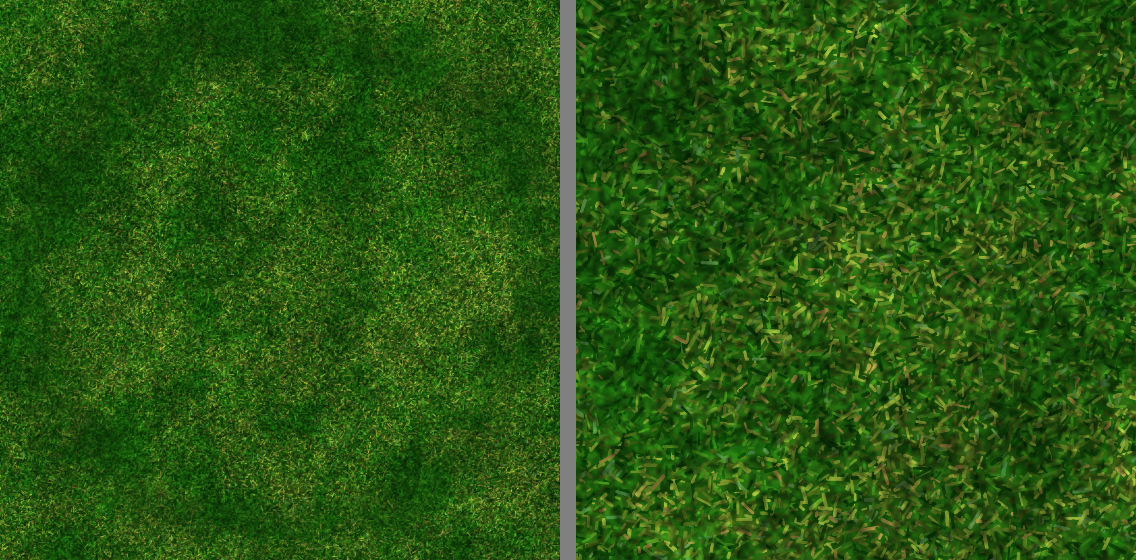
Left, the full canvas; right, a detail of the centre.
Reproduce this texture procedurally as a Shadertoy shader.

```glsl
// Mown lawn seen from above: short blades scattered in several jittered grids
// over a grainy undercoat. Slow noise sets where the turf is lush or dry,
// and a soft, broken ring of darker lush grass runs around the middle.

const vec3 SHADE = vec3(0.025, 0.20, 0.01);
const vec3 TURF  = vec3(0.085, 0.315, 0.04);
const vec3 LEAF  = vec3(0.23, 0.47, 0.09);
const vec3 OLIVE = vec3(0.18, 0.28, 0.05);
const vec3 STRAW = vec3(0.53, 0.60, 0.20);
const vec3 TAN   = vec3(0.64, 0.47, 0.26);
const vec3 DEW   = vec3(0.27, 0.46, 0.27);

const int LAYERS = 6;
const float BLADE_CELLS = 105.0;   // blade grid cells across the canvas

// Three random values from a cell position, without sine.
vec3 hash3(vec2 p) {
    vec3 q = fract(p.xyx * vec3(0.1031, 0.1030, 0.0973));
    q += dot(q, q.yxz + 33.33);
    return fract((q.xxy + q.yzz) * q.zyx);
}

float valueNoise(vec2 p) {
    vec2 cell = floor(p), f = fract(p);
    f = f * f * (3.0 - 2.0 * f);
    float low  = mix(hash3(cell).x, hash3(cell + vec2(1, 0)).x, f.x);
    float high = mix(hash3(cell + vec2(0, 1)).x, hash3(cell + vec2(1, 1)).x, f.x);
    return mix(low, high, f.y);
}

float fbm(vec2 p) {
    float sum = 0.0, amplitude = 0.5;
    for (int i = 0; i < 4; i++) {
        sum += amplitude * valueNoise(p);
        p = mat2(1.6, 1.2, -1.2, 1.6) * p + 17.3;
        amplitude *= 0.7;
    }
    return sum / 1.267;
}

// Soft band of lush turf with a wavering radius and uneven strength.
float lushRing(vec2 uv) {
    float radius = length(uv - 0.5) + 0.16 * (fbm(uv * 5.0 + 40.0) - 0.5);
    float offset = (radius - 0.46) / 0.06;
    float strength = mix(0.4, 1.0, valueNoise(uv * 4.0 + 23.0));
    return strength * exp(-offset * offset);
}

float drynessAt(vec2 uv, float ring) {
    float patches = fbm(uv * 8.0 + 8.0) - 0.5;
    float tufts = valueNoise(uv * 42.0 + 90.0) - 0.5;
    float slope = dot(uv - 0.5, vec2(0.16, -0.16));
    return clamp(0.44 + 1.6 * patches + 0.45 * tufts + slope - 0.28 * ring, 0.03, 0.97);
}

vec3 grassColor(float tone, float straw) {
    vec3 green = mix(SHADE, TURF, smoothstep(0.0, 0.4, tone));
    green = mix(green, LEAF, smoothstep(0.35, 0.95, tone));
    return mix(green, mix(OLIVE, STRAW, tone), straw);
}

// Distance from p to a segment centred on the origin.
float segmentDistance(vec2 p, vec2 direction, float halfLength) {
    float along = clamp(dot(p, direction), -halfLength, halfLength);
    return length(p - direction * along);
}

// Paints one grid of blades over the given colour.
vec3 paintBlades(vec3 color, vec2 p, float seed, float dryness, float opacity, float blur) {
    vec2 home = floor(p);
    for (int y = -1; y <= 1; y++)
    for (int x = -1; x <= 1; x++) {
        vec2 cell = home + vec2(x, y);
        vec3 place = hash3(cell + seed);
        vec3 kind = hash3(cell + seed + 211.7);
        float angle = 0.5 + 2.8 * (place.z - 0.5);
        vec2 direction = vec2(cos(angle), sin(angle));
        float d = segmentDistance(p - cell - place.xy, direction, mix(0.12, 0.6, kind.z * kind.z));
        float width = mix(0.07, 0.15, fract(kind.z * 7.0));
        float mask = 1.0 - smoothstep(width - blur, width + blur, d);

        float tone = pow(kind.x, 1.4) * mix(0.72, 1.15, dryness);
        float straw = smoothstep(-0.1, 0.25, dryness - kind.y);
        vec3 blade = grassColor(tone, straw);
        float rare = fract(kind.x * 13.0 + kind.y * 5.0);
        blade = mix(blade, TAN, 0.65 * step(1.0 - 0.05 * dryness, rare));
        blade = mix(blade, DEW, 0.7 * step(rare, 0.07 * dryness));
        color = mix(color, blade, mask * opacity);
    }
    return color;
}

void mainImage(out vec4 fragColor, in vec2 fragCoord) {
    vec2 uv = fragCoord / iResolution.y;
    float ring = lushRing(uv);
    float dryness = drynessAt(uv, ring);

    // Undercoat
    float underTone = 0.1 + 0.4 * valueNoise(uv * 170.0);
    vec3 color = grassColor(underTone, 0.6 * dryness * valueNoise(uv * 90.0 + 31.0));

    // Blades, fainter within the ring
    float blur = 0.6 * BLADE_CELLS / iResolution.y;
    float opacity = mix(0.92, 0.6, ring);
    for (int i = 0; i < LAYERS; i++) {
        float turn = 0.35 * float(i) - 0.9;
        vec2 shift = vec2(0.37, 0.61) * float(i);
        vec2 p = uv * BLADE_CELLS * (1.0 + 0.05 * float(i)) + shift;
        p += 0.4 * turn * vec2(valueNoise(uv * 20.0), valueNoise(uv * 20.0 + 7.0));
        color = paintBlades(color, p, 57.0 * float(i) + 300.0, dryness, opacity, blur);
    }

    // Fine grain, clumps and broad shading
    float grain = valueNoise(uv * 290.0 + 12.0) - 0.5;
    float clumps = valueNoise(uv * 75.0 + 51.0) - 0.5;
    float shading = fbm(uv * 10.0 + 60.0) - 0.5;
    color *= 1.0 + mix(0.75, 0.5, ring) * grain;
    color *= 1.04 + 0.22 * clumps + 0.5 * shading - 0.12 * ring;
    fragColor = vec4(clamp(color, 0.0, 1.0), 1.0);
}
```
